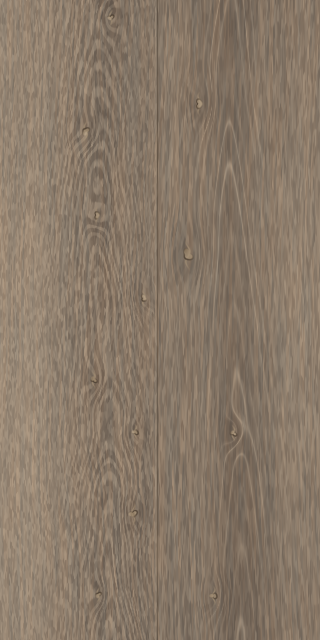
This texture is drawn by a Shadertoy shader. Its source:

```glsl
const vec3 DARK_OAK = vec3(0.37, 0.318, 0.275);
const vec3 PALE_OAK = vec3(0.725, 0.65, 0.56);
const vec3 WARM_TINT = vec3(0.03, 0.0, -0.02);
const vec3 KNOT_FILL = vec3(0.64, 0.56, 0.455);
const vec3 KNOT_RIM = vec3(0.28, 0.23, 0.18);
const float SEAM_X = 0.492;
const float SEAM_WIDTH = 0.0015;
const float LEFT_HEART = 0.32;
const float RIGHT_HEART = 0.735;
const int LEFT_KNOTS = 8;
const int RIGHT_KNOTS = 4;
const vec2 LEFT_GRAIN = vec2(245.0, 52.0);
const vec2 RIGHT_GRAIN = vec2(245.0, 27.0);
const vec2 LONG_GRAIN = vec2(150.0, 5.0);
const float FINE_CONTRAST = 0.31;
const float LONG_CONTRAST = 0.12;
const float RING_CONTRAST = 0.23;
const float ARCH_CONTRAST = 0.34;
const float TAU = 6.28318;

vec2 hash2(vec2 p) {
    vec2 q = vec2(dot(p, vec2(127.1, 311.7)), dot(p, vec2(269.5, 183.3)));
    return fract(sin(q) * 43758.5);
}

// Cellular noise with softly blended cell tones
float cellTone(vec2 p) {
    vec2 cell = floor(p);
    float sum = 0.0, total = 0.0;
    for (int j = -1; j <= 1; j++)
    for (int i = -1; i <= 1; i++) {
        vec2 id = cell + vec2(i, j);
        vec2 d = id + hash2(id) - p;
        float w = exp(-7.0 * dot(d, d));
        sum += w * hash2(id + 57.0).x;
        total += w;
    }
    return sum / total;
}

// Layered sines, each turned and bent by the last
float waves(vec2 p) {
    float sum = 0.0, amp = 0.6;
    for (int i = 0; i < 3; i++) {
        sum += amp * sin(p.x + 1.3 * sin(p.y + float(i)));
        p = mat2(0.8, 0.6, -0.6, 0.8) * p * 1.6 + sum;
        amp *= 0.5;
    }
    return sum;
}

// Knot centre in xy, radius in z
vec3 knotAt(int i) {
    bool onRight = i >= LEFT_KNOTS;
    float slot = onRight ? float(i - LEFT_KNOTS) / float(RIGHT_KNOTS)
                         : float(i) / float(LEFT_KNOTS);
    vec2 h = hash2(vec2(float(i), 4.0));
    float x = onRight ? mix(0.55, 0.90, h.x) : mix(0.23, 0.455, h.x);
    float size = hash2(vec2(float(i), 9.0)).x;
    return vec3(x, 2.0 * slot + 0.06 + 0.15 * h.y, mix(0.011, 0.023, size * size));
}

void mainImage(out vec4 fragColor, in vec2 fragCoord) {
    vec2 p = fragCoord / iResolution.xy * vec2(1.0, 2.0);
    float pixel = 1.0 / iResolution.x;
    bool onRight = p.x > SEAM_X;
    float heartX = (onRight ? RIGHT_HEART : LEFT_HEART) + 0.02 * sin(2.3 * p.y + 1.0);
    float dx = p.x - heartX;
    float heart = exp(-dx * dx / (onRight ? 0.007 : 0.02));
    float wave = waves(p * vec2(13.0, 6.0));

    // Grain parts around knots and closes into rings
    vec2 grain = p + vec2(0.012 * sin(2.0 * p.y), 0.0);
    grain.x += wave * (onRight ? 0.002 : 0.003 + 0.012 * heart);
    float knotRings = 0.0, halo = 0.0;
    for (int i = 0; i < LEFT_KNOTS + RIGHT_KNOTS; i++) {
        vec3 k = knotAt(i);
        if ((k.x > SEAM_X) != onRight) continue;
        vec2 d = p - k.xy;
        vec2 oval = d * vec2(1.0, 0.6);
        float reach = exp(-dot(oval, oval) / (8.0 * k.z * k.z));
        grain.x -= 0.6 * d.x * reach;
        knotRings += 2.0 * reach;
        halo += reach;
    }

    // Broad light across each board
    float tone = onRight ? 0.47 - 0.16 * heart + 0.06 * smoothstep(0.8, 1.0, p.x)
                         : 0.65 - 0.20 * smoothstep(0.06, 0.34, p.x);
    tone += 0.06 * sin(1.57 * p.y) - 0.05 + 0.02 * sin(5.0 * p.x + 3.0 * p.y);
    tone += 0.025 * sin(70.0 * grain.x + 2.0 * sin(23.0 * grain.x + p.y));
    tone -= 0.10 * min(halo, 1.0);

    // Streaks and pores along the grain
    float fine = cellTone(grain * (onRight ? RIGHT_GRAIN : LEFT_GRAIN));
    float streak = cellTone(grain * LONG_GRAIN + 31.0);
    tone += FINE_CONTRAST * (fine - 0.5) * (onRight ? 1.0 - 0.35 * heart : 1.0);
    tone += LONG_CONTRAST * (streak - 0.5);

    // Arched growth rings
    float arch = onRight ? 5.0 * (p.y + 9.0 * sqrt(dx * dx + 0.0003)) + 0.22 * wave
                         : 8.0 * (p.y + 7.0 * sqrt(dx * dx + 0.001)) + 1.9 * wave;
    float phase = arch + knotRings;
    float clear = 1.0 - smoothstep(0.4, 0.8, fwidth(phase));
    float ring = cos(TAU * phase + 0.8 * sin(2.1 * phase));
    float band = smoothstep(-0.4, 0.8, ring + 0.5 * (fine - 0.5)) - 0.45;
    float line = pow(0.5 + 0.5 * ring, 13.0) * (0.6 + 0.4 * sin(1.7 * phase));
    float arches = ARCH_CONTRAST * heart * line + 0.06 * band;
    tone += clear * (onRight ? arches : RING_CONTRAST * heart * band);

    vec3 color = mix(DARK_OAK, PALE_OAK, clamp(tone, -0.1, 1.1));
    color += WARM_TINT * (streak - 0.5);

    // Filled knots with broken rims and a wandering crack
    for (int i = 0; i < LEFT_KNOTS + RIGHT_KNOTS; i++) {
        vec3 k = knotAt(i);
        vec2 d = p - k.xy;
        float angle = atan(d.y, d.x);
        float radius = k.z * (0.7 + 0.2 * sin(2.0 * angle + float(i)) + 0.12 * sin(3.0 * angle - float(i)));
        float edge = length(d) - radius;
        float bend = 0.3 * k.z * sin(d.y / k.z * 2.0 + float(i));
        float crack = 1.0 - smoothstep(0.0, 0.002 + pixel, abs(d.x + bend));
        crack *= 1.0 - smoothstep(k.z, 2.8 * k.z, abs(d.y));
        color = mix(color, KNOT_FILL, 0.7 * crack);
        color = mix(color, KNOT_FILL + 0.2 * (fine - 0.5), 0.75 * (1.0 - smoothstep(-pixel, pixel, edge)));
        float rim = 1.0 - smoothstep(0.0, 0.002 + pixel, abs(edge));
        color = mix(color, KNOT_RIM, rim * (0.4 + 0.4 * sin(angle + float(i))));
    }

    // Board joint: dark groove beside a lit edge
    float seam = p.x - SEAM_X;
    float groove = 1.0 - smoothstep(SEAM_WIDTH - pixel, SEAM_WIDTH + pixel, abs(seam));
    float lip = 1.0 - smoothstep(0.0, SEAM_WIDTH + pixel, abs(seam + 3.0 * SEAM_WIDTH));
    color = mix(color, PALE_OAK, 0.3 * lip);
    color = mix(color, KNOT_RIM, 0.55 * groove);
    fragColor = vec4(color, 1.0);
}
```
